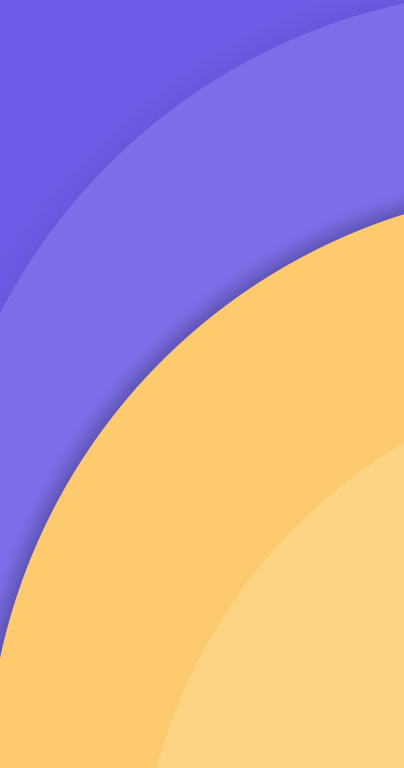
Reproduce this background procedurally as a Shadertoy shader.

```glsl
// Flat paper-cut background: stacked violet and amber discs with soft shadows.

const vec3 DEEP_VIOLET  = vec3(0.424, 0.361, 0.906);
const vec3 LIGHT_VIOLET = vec3(0.486, 0.431, 0.914);
const vec3 AMBER        = vec3(0.992, 0.796, 0.431);
const vec3 PALE_AMBER   = vec3(0.992, 0.831, 0.518);

// Signed distance to a circle, negative inside.
float circleDistance(vec2 p, vec2 center, float radius) {
    return length(p - center) - radius;
}

// Darkens the layer below with a blurred shadow, then covers it with the disc.
vec3 addDisc(vec3 below, vec3 discColor, float dist,
             float shadowAlpha, float shadowBlur, float pixel) {
    float shadow = shadowAlpha * (1.0 - smoothstep(-shadowBlur, shadowBlur, dist));
    float cover = 1.0 - smoothstep(-0.7 * pixel, 0.7 * pixel, dist);
    return mix(below * (1.0 - shadow), discColor, cover);
}

void mainImage(out vec4 fragColor, in vec2 fragCoord) {
    // Canvas height is one unit.
    float pixel = 1.0 / iResolution.y;
    vec2 p = fragCoord * pixel;

    // Distances to the three discs
    float outer  = circleDistance(p, vec2(0.690, 0.237), 0.776);
    float middle = circleDistance(p, vec2(0.759, -0.0193), 0.7762);
    float inner  = circleDistance(p, vec2(0.883, -0.182), 0.703);

    // Layers from back to front
    vec3 color = DEEP_VIOLET;
    color = addDisc(color, LIGHT_VIOLET, outer, 0.10, 0.042, pixel);
    color = addDisc(color, AMBER, middle, 0.46, 0.034, pixel);
    color = addDisc(color, PALE_AMBER, inner, 0.015, 0.020, pixel);

    fragColor = vec4(color, 1.0);
}
```
